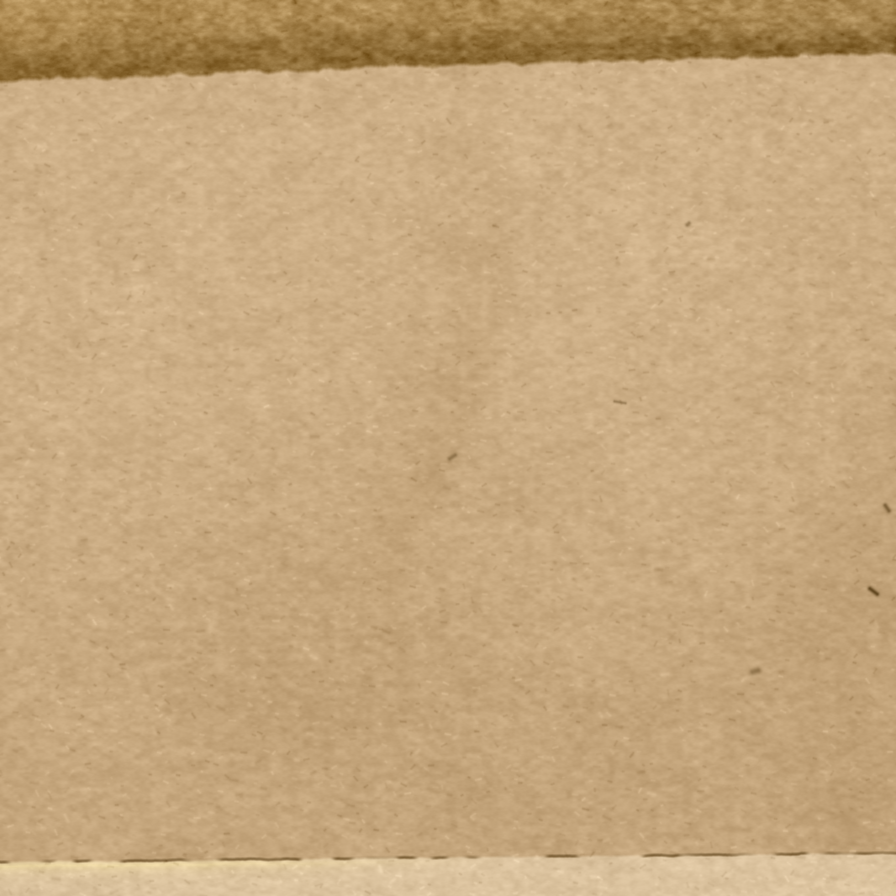
Give the GLSL for this texture, as a WebGL 1 fragment shader.

```glsl
precision highp float;
// A sheet of tan kraft paper between a shaded fold above and a pale strip below.
// Layered value noise gives mottling and grain; hashed grid cells scatter soft
// fibres; a few smooth shapes add the crease, the broad shading and dark flecks.
uniform vec2 u_resolution;

const vec3 PAPER_LIGHT = vec3(0.822, 0.707, 0.552);
const vec3 PAPER_DARK  = vec3(0.740, 0.615, 0.448);
const vec3 FOLD_LIGHT  = vec3(0.685, 0.550, 0.335);
const vec3 FOLD_DARK   = vec3(0.535, 0.405, 0.195);
const vec3 STRIP_COLOR = vec3(0.862, 0.765, 0.622);
const vec3 RIM_COLOR   = vec3(0.930, 0.845, 0.640);
const vec3 SEAM_COLOR  = vec3(0.510, 0.400, 0.240);
const vec3 FLECK_COLOR = vec3(0.390, 0.285, 0.130);
const float MOTTLE_AMOUNT = 0.045;
const float GRAIN_AMOUNT = 0.105;
const float FINE_AMOUNT = 0.040;
const float FIBRE_AMOUNT = 0.075;
const float EDGE_ROUGHNESS = 0.009;

float hash(vec2 p) {
  return fract(sin(dot(p, vec2(127.1, 311.7))) * 43758.5453);
}

float noise(vec2 p) {
  vec2 i = floor(p);
  vec2 f = fract(p);
  f = f * f * (3.0 - 2.0 * f);
  return mix(mix(hash(i), hash(i + vec2(1.0, 0.0)), f.x),
             mix(hash(i + vec2(0.0, 1.0)), hash(i + vec2(1.0)), f.x), f.y);
}

// Four octaves, centred on zero.
float fbm(vec2 p) {
  float sum = 0.0;
  float gain = 0.5;
  for (int i = 0; i < 4; i++) {
    sum += gain * (noise(p) - 0.5);
    p = mat2(1.6, 1.2, -1.2, 1.6) * p + 7.3;
    gain *= 0.5;
  }
  return sum;
}

float segmentDistance(vec2 p, vec2 halfSpan) {
  float t = clamp(dot(p, halfSpan) / dot(halfSpan, halfSpan), -1.0, 1.0);
  return length(p - t * halfSpan);
}

// Signed sum of short soft strokes: positive is pale, negative is dark.
float fibres(vec2 uv, float cells, float density) {
  vec2 p = uv * cells;
  vec2 base = floor(p);
  float sum = 0.0;
  for (int y = -1; y <= 1; y++) {
    for (int x = -1; x <= 1; x++) {
      vec2 cell = base + vec2(float(x), float(y));
      vec2 seed = cell + cells;
      vec2 center = cell + vec2(hash(seed + 3.1), hash(seed + 8.7));
      float spread = hash(seed + 15.3) - 0.5;
      float angle = 7.0 * spread * spread * spread + 0.8 * spread - 0.15;
      float reach = mix(0.03, 0.27, hash(seed + 21.9));
      float d = segmentDistance(p - center, reach * vec2(cos(angle), sin(angle)));
      float tone = mix(0.3, 1.0, hash(seed + 27.4)) * (hash(seed + 33.5) < 0.55 ? -1.0 : 0.8);
      sum += step(hash(seed + 41.2), density) * tone * exp(-d * d / 0.018);
    }
  }
  return sum;
}

float fleck(vec2 uv, vec2 center, vec2 halfSpan, float width) {
  float d = segmentDistance(uv - center, halfSpan) / width;
  return exp(-d * d);
}

float blob(vec2 uv, vec2 center, vec2 radius) {
  vec2 d = (uv - center) / radius;
  return exp(-dot(d, d));
}

void main() {
  vec2 uv = gl_FragCoord.xy / u_resolution;
  float pixel = 1.0 / min(u_resolution.x, u_resolution.y);

  // Slightly sloping, ragged boundaries
  float ragged = fbm(vec2(uv.x * 60.0, 2.0)) * EDGE_ROUGHNESS;
  float topEdge = 0.909 + 0.039 * uv.x - 0.008 * uv.x * uv.x + ragged;
  float seam = 0.038 + 0.010 * uv.x + ragged * 0.3;
  float above = uv.y - topEdge;
  float below = seam - uv.y;

  // Paper with broad shading and a leaning crease
  float shade = mix(0.66, 0.24, smoothstep(0.05, 0.90, uv.y));
  shade -= 0.17 * blob(uv, vec2(0.12, 0.50), vec2(0.25, 0.32));
  shade -= 0.15 * blob(uv, vec2(0.72, 0.62), vec2(0.18, 0.28));
  shade += 0.26 * blob(uv, vec2(1.02, 0.30), vec2(0.16, 0.30));
  shade += 0.14 * blob(uv, vec2(0.36, 0.27), vec2(0.20, 0.16));
  float crease = uv.x - mix(0.43, 0.545, smoothstep(0.30, 0.65, uv.y));
  float creaseWidth = crease > 0.0 ? 0.022 : 0.075;
  shade += 0.30 * exp(-crease * crease / (creaseWidth * creaseWidth))
         * smoothstep(0.20, 0.45, uv.y) * (1.0 - 0.6 * smoothstep(0.58, 0.9, uv.y));
  vec3 color = mix(PAPER_LIGHT, PAPER_DARK, shade);

  // Shaded fold and pale strip
  float foldDepth = above / max(1.0 - topEdge, 0.01);
  float foldLight = smoothstep(0.0, 0.85, foldDepth + 0.5 * fbm(uv * vec2(30.0, 45.0)));
  vec3 fold = mix(FOLD_DARK, FOLD_LIGHT, foldLight) * (1.02 - 0.05 * uv.x);
  float foldMask = smoothstep(-0.002 - pixel, 0.002 + pixel, above);
  color = mix(color, fold, foldMask);
  vec3 strip = mix(STRIP_COLOR, RIM_COLOR,
                   exp(-abs(below - 0.005) / 0.006) * (1.0 - smoothstep(0.15, 0.6, uv.x)));
  color = mix(color, strip, smoothstep(-0.001 - pixel, 0.001 + pixel, below));
  float seamLine = 1.0 - smoothstep(0.0, 0.002 + pixel, abs(below));
  color = mix(color, SEAM_COLOR, seamLine * smoothstep(0.2, 0.8, noise(vec2(uv.x * 55.0, 5.0))));

  // Mottling, grain and fibres
  float relief = MOTTLE_AMOUNT * fbm(uv * vec2(14.0, 18.0));
  relief += GRAIN_AMOUNT * (1.0 + 1.2 * foldMask) * fbm(uv * vec2(85.0, 135.0));
  relief += FINE_AMOUNT * (1.0 + foldMask) * (noise(uv * vec2(170.0, 260.0) + 31.0) - 0.5);
  relief += FIBRE_AMOUNT * (fibres(uv, 90.0, 0.30) + 0.8 * fibres(uv + 0.37, 62.0, 0.14));
  color += relief * vec3(0.95, 1.0, 1.05);

  // Isolated dark flecks
  float flecks = fleck(uv, vec2(0.975, 0.340), vec2(0.004, -0.003), 0.0026);
  flecks += 0.7 * fleck(uv, vec2(0.990, 0.433), vec2(0.002, -0.003), 0.0026);
  flecks += 0.5 * fleck(uv, vec2(0.843, 0.251), vec2(0.003, 0.001), 0.0035);
  flecks += 0.5 * fleck(uv, vec2(0.768, 0.750), vec2(0.001, 0.001), 0.0026);
  flecks += 0.5 * fleck(uv, vec2(0.505, 0.490), vec2(0.003, 0.002), 0.0026);
  flecks += 0.45 * fleck(uv, vec2(0.692, 0.551), vec2(0.006, -0.001), 0.0018);
  color = mix(color, FLECK_COLOR, clamp(flecks, 0.0, 1.0));

  gl_FragColor = vec4(clamp(color, 0.0, 1.0), 1.0);
}
```
